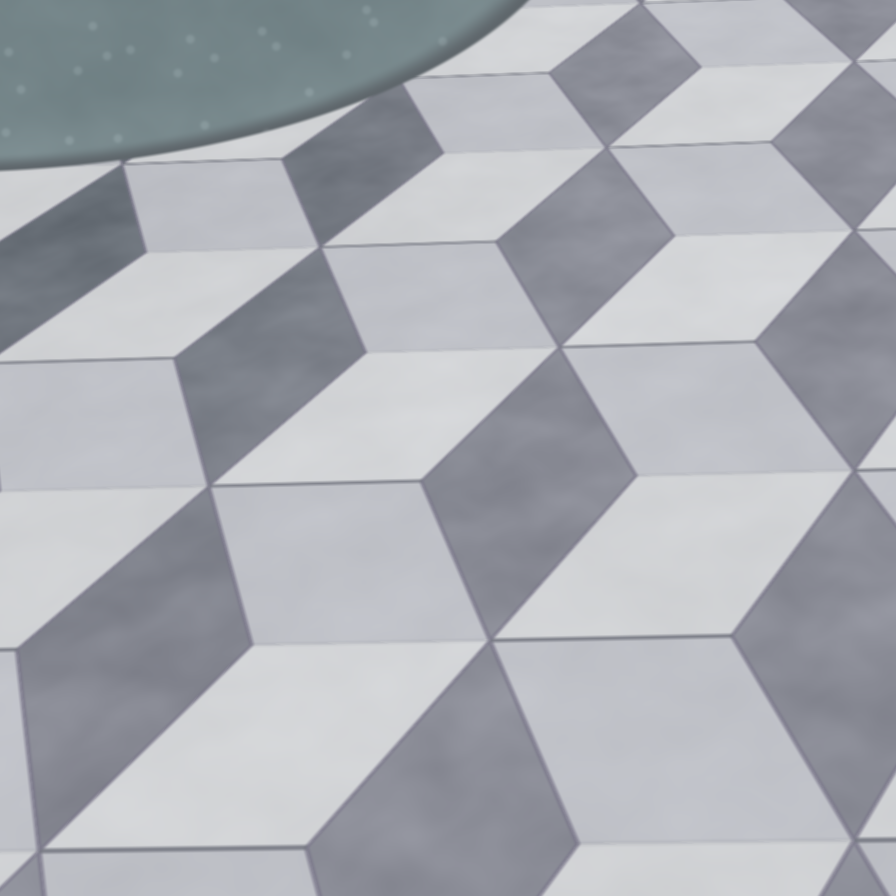
Give the GLSL for this pattern, as a three.js fragment shader.

```glsl
varying vec2 vUv;

const float JOINT_WIDTH = 0.015;
const vec3 WHITE_TILE = vec3(0.825, 0.832, 0.842);
const vec3 GREY_TILE = vec3(0.752, 0.760, 0.785);
const vec3 DARK_TILE = vec3(0.548, 0.555, 0.595);
const vec3 SHADED_TILE = vec3(0.38, 0.41, 0.44);
const vec3 SLATE_JOINT = vec3(0.45, 0.46, 0.50);
const vec3 VIOLET_JOINT = vec3(0.47, 0.455, 0.535);
const vec3 POT_BODY = vec3(0.45, 0.515, 0.53);
const vec3 POT_EDGE = vec3(0.37, 0.40, 0.42);

float hash(vec2 p) {
  return fract(sin(dot(p, vec2(127.1, 311.7))) * 4375.85);
}

// Distance to the nearest jittered cell point
float cellular(vec2 p) {
  vec2 cell = floor(p);
  float nearest = 2.0;
  for (int y = -1; y <= 1; y++) {
    for (int x = -1; x <= 1; x++) {
      vec2 c = cell + vec2(float(x), float(y));
      vec2 jitter = vec2(hash(c), hash(c + 19.3));
      nearest = min(nearest, length(c + jitter - p));
    }
  }
  return nearest;
}

// Soft clouding from layered, bent sines, about -1 to 1
float clouds(vec2 p) {
  float sum = 0.0;
  float amplitude = 0.5;
  for (int i = 0; i < 4; i++) {
    sum += amplitude * sin(p.x + 1.3 * sin(p.y * 0.8)) * sin(p.y + 1.1 * sin(p.x * 0.7));
    p = mat2(1.5, 0.9, -0.9, 1.5) * p + 2.7;
    amplitude *= 0.6;
  }
  return sum;
}

// Canvas to floor: inverse projection from the rows of the camera matrix
vec2 toFloor(vec2 p, vec3 rowX, vec3 rowY, vec3 rowW) {
  vec3 q = p.x * cross(rowY, rowW) + p.y * cross(rowW, rowX) + cross(rowX, rowY);
  return q.xy / q.z;
}

float joint(float x, float width) {
  return 1.0 - smoothstep(0.4 * width, width, abs(fract(x + 0.5) - 0.5));
}

// Tumbling blocks on a triangular lattice with axes s, t and s + t
vec3 blocks(vec2 ground, vec2 p) {
  float s = 1.5 * ground.x - ground.y;
  float t = 2.0 * ground.y;
  float diagonal = s + t;
  vec3 cell = floor(vec3(s, t, diagonal));
  float kind = mod(cell.x - cell.y, 3.0);
  bool upper = cell.z - cell.x - cell.y > 0.5;

  bool isWhite = kind < 0.5;
  bool isGrey = !isWhite && ((kind < 1.5) == upper);
  vec2 id = isWhite ? cell.xy : (isGrey ? cell.zy : cell.xz);
  float tone = hash(id) - 0.5;
  float mottle = clouds(ground * vec2(7.0, 11.0) + id * 3.1);

  // Dark faces fade towards the shaded upper left
  float light = smoothstep(-0.05, 0.72, length(p - vec2(0.08, 0.86)));
  vec3 dark = mix(SHADED_TILE, DARK_TILE, light) + 0.035 * tone + 0.045 * mottle;
  vec3 pale = (isWhite ? WHITE_TILE : GREY_TILE) + 0.015 * tone + 0.016 * mottle;
  pale -= 0.02 * (1.0 - light);
  vec3 color = isWhite || isGrey ? pale : dark;

  // Joints follow only the two edge directions of each face
  float sideJoint = joint(diagonal, JOINT_WIDTH);
  if (isWhite) sideJoint = joint(s, JOINT_WIDTH);
  if (!isWhite && !isGrey) sideJoint = max(sideJoint, joint(s, JOINT_WIDTH));
  color = mix(color, VIOLET_JOINT, 0.65 * sideJoint);
  if (isWhite || isGrey) {
    bool openJoint = isWhite == (fract(t) < 0.5);
    float strength = openJoint ? 0.85 : 0.12;
    color = mix(color, SLATE_JOINT, strength * joint(t, JOINT_WIDTH));
  }
  return color;
}

// Rounded pot foot: surface colour at a radius of 0 to 1
vec3 potSurface(vec2 p, float radius) {
  vec3 color = POT_BODY + 0.018 * clouds(p * vec2(24.0, 32.0));
  color += 0.025 * smoothstep(0.75, 0.93, radius);
  color = mix(color, POT_EDGE, smoothstep(0.94, 0.995, radius));
  return color + 0.06 * (1.0 - smoothstep(0.04, 0.12, cellular(p * 17.0)));
}

vec3 scene(vec2 p) {
  vec2 ground = toFloor(p, vec3(0.3958, 0.2240, 0.5469),
    vec3(0.0046, 0.4713, 0.2852), vec3(-0.011, 0.235, 1.0));
  float radius = length((p - vec2(-0.078, 1.130)) / vec2(0.731, 0.323));
  float cover = 1.0 - smoothstep(0.995, 1.003, radius);
  return mix(blocks(ground, p), potSurface(p, radius), cover);
}

void main() {
  // Average a small grid of samples to soften every edge
  vec3 color = vec3(0.0);
  for (int y = -1; y <= 1; y++) {
    for (int x = -1; x <= 1; x++) {
      color += scene(vUv + 0.0012 * vec2(float(x), float(y)));
    }
  }
  gl_FragColor = vec4(color / 9.0, 1.0);
}
```
